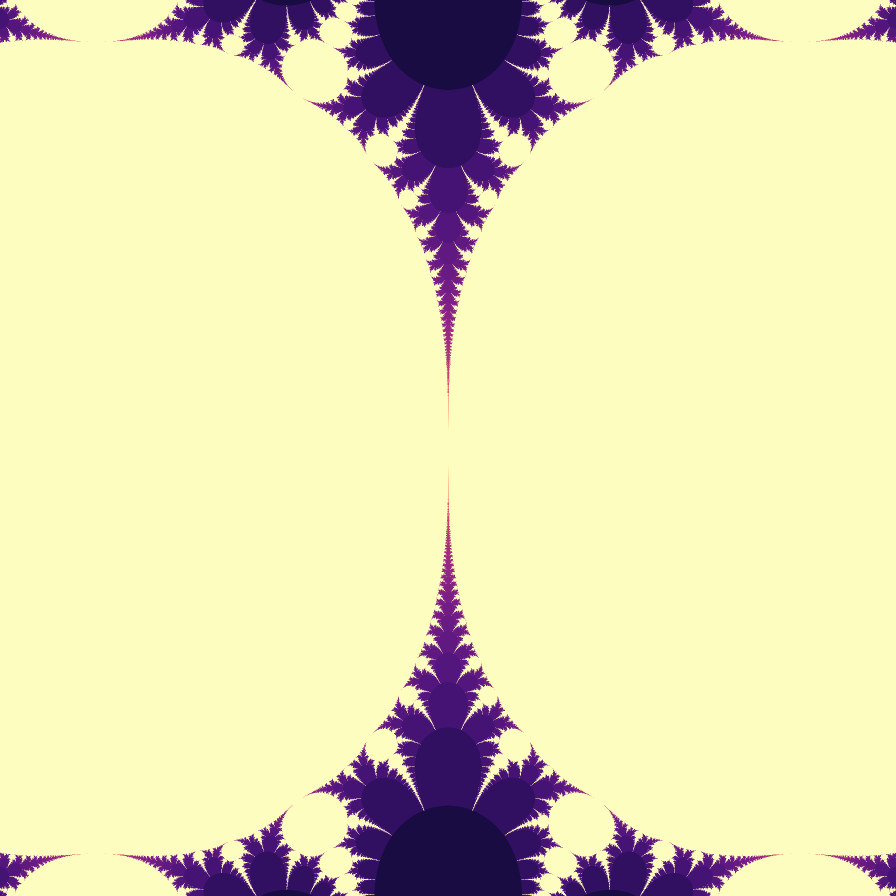
This background is drawn by a WebGL 2 fragment shader. Its source:

```glsl
#version 300 es
precision highp float;

uniform vec2 u_resolution;
out vec4 fragColor;

// Polynomial ramp from near black through purple and coral to cream
vec3 emberRamp(float t) {
    vec3 c = vec3(18.656, -11.490, -5.602);
    c = c * t + vec3(-50.769, 29.047, 4.234);
    c = c * t + vec3(52.176, -27.944, 12.944);
    c = c * t + vec3(-27.669, 14.265, -13.649);
    c = c * t + vec3(8.354, -3.578, 0.314);
    c = c * t + vec3(0.252, 0.678, 2.494);
    return clamp(c * t + vec3(-0.002, -0.001, -0.005), 0.0, 1.0);
}

vec2 complexSin(vec2 z) {
    float grow = exp(z.y);
    float shrink = 1.0 / grow;
    return 0.5 * vec2(sin(z.x) * (grow + shrink), cos(z.x) * (grow - shrink));
}

// Escape-time colour for repeated z -> sin(z)
vec3 juliaColor(vec2 z) {
    const int maxSteps = 500;
    vec3 interior = vec3(0.987, 0.991, 0.750);
    for (int i = 0; i < maxSteps; i++) {
        z = complexSin(z);
        if (abs(z.y) > 5.3) {
            return emberRamp(log(float(i + 1)) / log(float(maxSteps + 1)));
        }
        // Inside the attracting petals of the fixed point at zero
        if (dot(z, z) < 0.5 && abs(z.x) > abs(z.y)) return interior;
    }
    return interior;
}

void main() {
    float unit = min(u_resolution.x, u_resolution.y);
    vec3 color = vec3(0.0);

    // Four subsamples, one pair on the pixel edge to keep the thin cusps
    for (int j = 0; j < 2; j++) {
        for (int i = 0; i < 2; i++) {
            vec2 offset = 0.5 * vec2(i, j) - 0.5;
            vec2 point = gl_FragCoord.xy + offset - 0.5 * u_resolution;
            color += juliaColor(4.0 * point / unit);
        }
    }
    fragColor = vec4(color / 4.0, 1.0);
}
```
